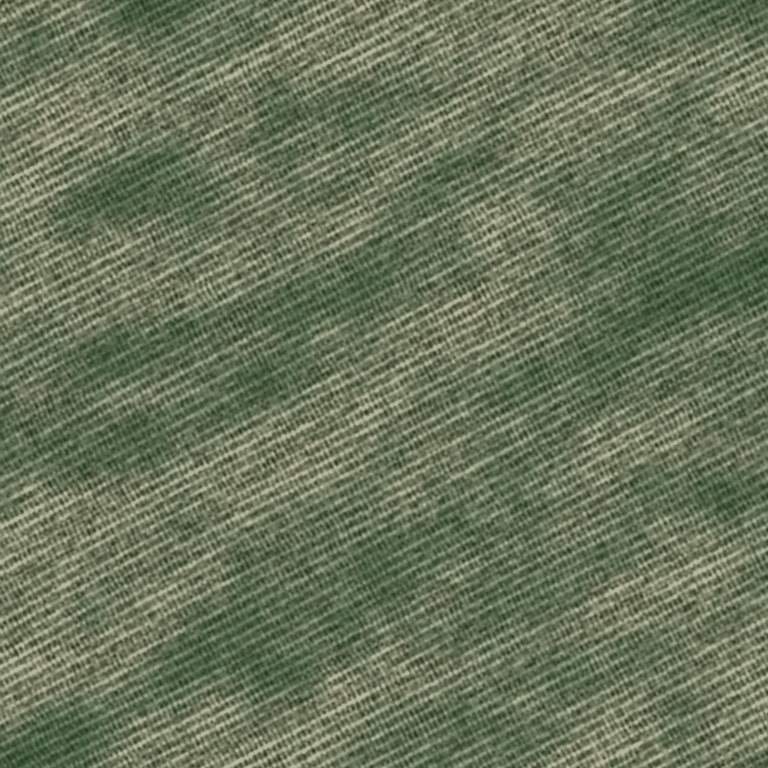
Give the GLSL for this texture, as a WebGL 1 fragment shader.

```glsl
precision highp float;
// Worn green ribbed cloth: slanted pale threads, a fine cross weave and soft dark bands.
uniform vec2 u_resolution;

const float TAU = 6.2831853;

float hash(vec2 p) {
  vec3 q = fract(p.xyx * 0.1031);
  q += dot(q, q.yzx + 33.33);
  return fract((q.x + q.y) * q.z);
}

float noise(vec2 p) {
  vec2 cell = floor(p);
  vec2 f = fract(p);
  f = f * f * (3.0 - 2.0 * f);
  float low = mix(hash(cell), hash(cell + vec2(1.0, 0.0)), f.x);
  float high = mix(hash(cell + vec2(0.0, 1.0)), hash(cell + vec2(1.0, 1.0)), f.x);
  return mix(low, high, f.y);
}

// Pale wear: long narrow bands along the threads, broken up by smaller blotches.
float wearAt(vec2 p) {
  float wear = 0.38 * noise(p * vec2(1.9, 9.0) + 17.0)
             + 0.24 * noise(p * vec2(4.5, 15.0) + 41.0)
             + 0.24 * noise(p * vec2(11.0, 17.0) + 73.0)
             + 0.14 * noise(p * vec2(25.0, 30.0) + 29.0);
  return smoothstep(0.14, 0.76, wear);
}

void main() {
  vec2 uv = gl_FragCoord.xy / min(u_resolution.x, u_resolution.y);

  // x runs along the threads, y across them
  float angle = radians(27.5);
  vec2 along = vec2(cos(angle), sin(angle));
  vec2 p = vec2(dot(uv, along), dot(uv, vec2(-along.y, along.x)));
  float wear = wearAt(p);

  // Narrow, nearly straight ribs; each thread brightens and fades along its length
  float row = p.y * 74.0 + 0.5 * noise(p * vec2(3.0, 7.0));
  float rib = cos(TAU * row) + 0.25 * cos(2.0 * TAU * row);
  float crest = 0.5 + 0.5 * cos(TAU * row);
  float thread = floor(row + 0.5);
  float streak = (noise(vec2(p.x * 11.0, thread * 7.0)) - 0.5) * crest;

  // Cross weave that comes and goes, and fibre grain with short dashes along the threads
  float weft = cos(TAU * (p.x * 140.0 + 0.6 * noise(p * vec2(18.0, 40.0))));
  weft *= 0.3 + 1.4 * noise(p * vec2(45.0, 74.0) + 5.0);
  float grain = noise(p * vec2(250.0, 230.0) + 9.0) - 0.5;
  float dash = noise(p * vec2(80.0, 220.0) + 61.0) - 0.5;

  float detail = 0.20 * rib + 0.34 * streak + 0.10 * weft + 0.44 * grain + 0.26 * dash;
  float tone = 0.425 + 0.34 * (wear - 0.5) + detail * mix(0.5, 1.12, wear);
  tone = clamp(tone, 0.0, 1.0);

  // Neutral gaps to cream thread, turning greener where the cloth is not worn
  vec3 color = mix(vec3(0.17, 0.22, 0.12), vec3(0.70, 0.72, 0.62), tone);
  color += vec3(-0.040, 0.006, -0.007) * (1.0 - wear);
  color += vec3(0.018, 0.000, 0.002) * wear;

  gl_FragColor = vec4(color, 1.0);
}
```
